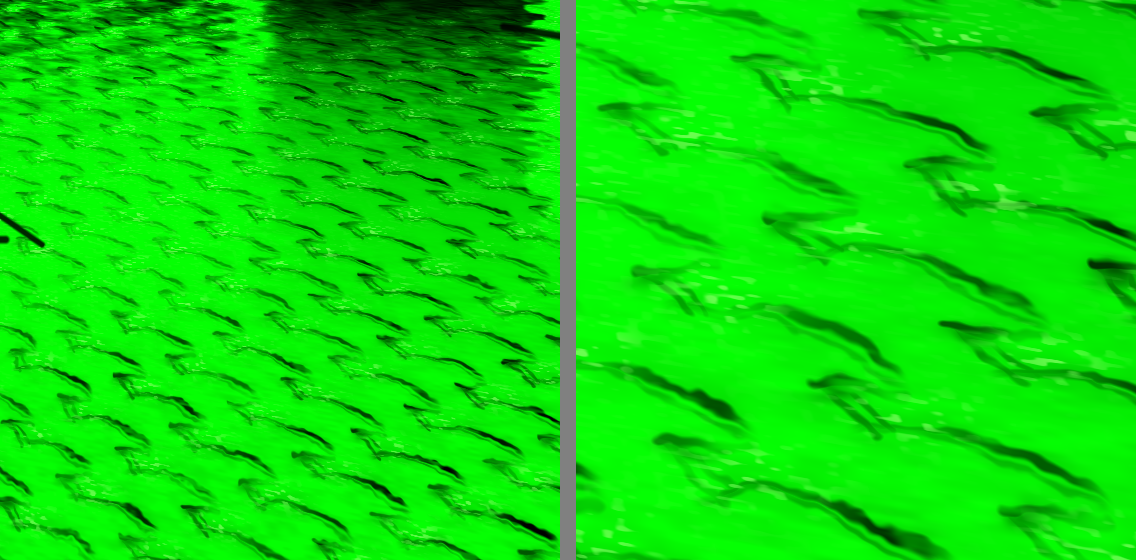
Left, the full canvas; right, a detail of the centre.
Reproduce this texture procedurally as a WebGL 2 fragment shader.

```glsl
#version 300 es
precision highp float;
// Receding rows of overlapping green scales with dark hooked edges, glare and wet glints.
uniform vec2 u_resolution;
out vec4 outColor;

#define ARC_WIDTH 0.05
#define HOOK_WIDTH 0.045
#define WOBBLE 0.13
#define FRAY 0.045
#define INK_STRENGTH 0.95
#define GRAIN 0.16
#define GLINT_STRENGTH 0.75
#define GLOW vec3(0.02, 1.0, 0.01)
#define DEEP vec3(0.0, 1.0, 0.0)
#define PALE vec3(0.5, 1.0, 0.38)

// Perspective from lattice (column, row) to canvas.
const mat3 LATTICE_TO_CANVAS = mat3(0.1147, 0.0511, 0.0185,
                                    0.0092, 0.1702, 0.0833,
                                    0.2409, 0.0365, 1.0);

float hash(vec2 p) {
  vec3 q = fract(vec3(p.xyx) * 0.1031);
  q += dot(q, q.yzx + 33.33);
  return fract((q.x + q.y) * q.z);
}

float noise(vec2 p) {
  vec2 i = floor(p), f = fract(p);
  f = f * f * (3.0 - 2.0 * f);
  return mix(mix(hash(i), hash(i + vec2(1, 0)), f.x),
             mix(hash(i + vec2(0, 1)), hash(i + vec2(1, 1)), f.x), f.y);
}

float segment(vec2 p, vec2 a, vec2 b) {
  vec2 ab = b - a;
  return length(p - a - ab * clamp(dot(p - a, ab) / dot(ab, ab), 0.0, 1.0));
}

float stroke(float dist, float width, float blur) {
  return 1.0 - smoothstep(width * 0.4, width + blur, dist);
}

// Lattice offset to an upright frame, one column step wide.
vec2 upright(vec2 d) { return vec2(d.x, 0.44 * d.x + 1.35 * d.y); }

// Arched rim: thin on the left, swelling to a dark tip, with a faint second line below.
float rim(vec2 p, float blur) {
  float u = p.x + 0.75;
  float dist = (p.y - 0.64 + 0.36 * u * u) / sqrt(1.0 + 0.52 * u * u);
  float swell = smoothstep(-0.65, 0.1, p.x) * (1.0 - 0.6 * smoothstep(0.15, 0.42, p.x));
  float ends = smoothstep(-1.12, -0.9, p.x) * (1.0 - smoothstep(0.25, 0.44, p.x));
  float line = stroke(abs(dist), ARC_WIDTH * mix(0.3, 1.0, swell), blur) * mix(0.4, 1.0, swell);
  float echo = 0.32 * stroke(abs(dist + 0.03 + 0.09 * swell), 0.018, blur);
  return ends * (max(line, echo) + 0.12 * exp(-dist * dist * 40.0));
}

// Bent notch beneath the tip of the rim.
float hook(vec2 p, float blur) {
  float bar = stroke(segment(p, vec2(-0.2, 0.06), vec2(0.34, 0.02)), HOOK_WIDTH, blur);
  float leg = stroke(segment(p, vec2(-0.16, 0.03), vec2(0.1, -0.36)), HOOK_WIDTH * 0.7, blur);
  float inner = stroke(segment(p, vec2(0.02, -0.02), vec2(0.2, -0.3)), HOOK_WIDTH * 0.6, blur);
  vec2 core = (p - vec2(-0.06, 0.0)) / vec2(0.15, 0.09);
  float fade = 1.0 - 0.75 * smoothstep(-0.1, 0.3, p.x);
  return max(max(bar * fade, leg * 0.6), max(inner * 0.5, 0.75 * exp(-dot(core, core))));
}

// Light over the canvas: x is brightness, y is how far glare washes out the edges.
vec2 lighting(vec2 uv, float ripple) {
  float depth = 1.0 - uv.y;
  float x = uv.x + (ripple - 0.5) * 0.07;
  float left = 1.0 - 0.68 * exp(-depth / 0.11);
  float right = 1.0 - 0.92 * exp(-depth / 0.18);
  float light = mix(left, right, smoothstep(0.42, 0.54, x));
  float beam = exp(-pow((x - 0.433) / 0.04, 2.0)) * (1.0 - smoothstep(0.1, 0.36, depth));
  beam += 0.45 * exp(-pow((x - 0.14) / 0.04, 2.0)) * (1.0 - smoothstep(0.12, 0.3, depth));
  beam += smoothstep(0.94, 0.975, x) * (1.0 - smoothstep(0.3, 0.55, depth));
  beam = min(beam * 1.15, 1.0);
  vec2 fromGlare = (vec2(x, depth) - vec2(0.2, 0.37)) / vec2(0.36, 0.27);
  float glare = exp(-dot(fromGlare, fromGlare));
  return vec2(mix(light, 1.0, max(beam, 0.6 * glare)), max(beam, 0.8 * glare));
}

void main() {
  vec2 uv = gl_FragCoord.xy / u_resolution;
  vec3 h = inverse(LATTICE_TO_CANVAS) * vec3(uv, 1.0);
  vec2 lattice = h.xy / h.z;
  vec2 ground = upright(lattice);
  float blur = max(0.02, 0.8 * fwidth(ground.y));

  // Streaks along the surface, sloping slightly down to the right.
  vec2 flow = vec2(ground.x, ground.y + 0.18 * ground.x);
  float ripple = noise(flow * vec2(2.2, 7.0) + 40.0);
  float fine = noise(flow * vec2(6.0, 19.0) + 90.0);
  vec2 wobble = WOBBLE * (vec2(noise(ground * 2.5 + 20.0), noise(ground * 3.0 + 70.0)) - 0.5);
  wobble += FRAY * (vec2(noise(ground * 11.0 + 15.0), noise(ground * 12.0 + 55.0)) - 0.5);

  // Overlapping scales.
  float ink = 0.0, wet = 0.0;
  vec2 base = floor(lattice);
  for (int row = 0; row < 2; row++) {
    for (int col = 0; col < 3; col++) {
      vec2 cell = base + vec2(col, row);
      vec2 p = upright(lattice - cell) + wobble;
      float rimWear = mix(0.5, 1.0, hash(cell + 50.0));
      float hookWear = mix(0.45, 0.95, hash(cell + 80.0));
      ink = max(ink, max(rimWear * rim(p, blur), hookWear * hook(p, blur)));
      vec2 fromPool = (p - vec2(0.36, -0.18)) / vec2(0.36, 0.2);
      wet = max(wet, exp(-dot(fromPool, fromPool)));
    }
  }

  // Brightness with worn edges and grain.
  vec2 light = lighting(uv, ripple);
  float depth = 1.0 - uv.y;
  float far = exp(-depth / 0.16) * (1.0 - light.y);
  float topLeft = (1.0 - smoothstep(0.14, 0.26, depth)) * (1.0 - smoothstep(0.38, 0.5, uv.x));
  float level = light.x + topLeft * (0.75 * wet * (0.4 + fine) + 0.2 * (ripple - 0.5));
  float worn = mix(0.5, 1.0, smoothstep(0.15, 0.6, 0.6 * fine + 0.4 * ripple));
  level = min(level, 1.0) * (1.0 - INK_STRENGTH * ink * (1.0 - 0.75 * light.y) * worn);
  level *= 1.06 - GRAIN * (1.0 - 0.5 * light.y) * 0.5 * (ripple + fine);
  level *= 1.0 + far * (1.1 * ripple + 0.9 * fine - 0.95);
  level += 0.15 * wet * far;

  // Fallen twigs.
  float twig = stroke(segment(uv, vec2(-0.01, 0.622), vec2(0.075, 0.563)), 0.006, 0.002);
  twig = max(twig, stroke(segment(uv, vec2(-0.01, 0.572), vec2(0.01, 0.572)), 0.008, 0.002));
  twig = max(twig, stroke(segment(uv, vec2(0.9, 0.952), vec2(1.01, 0.934)), 0.007, 0.004));
  level = clamp(level * (1.0 - 0.85 * twig), 0.0, 1.0);

  // Pale glints in the wet hollows.
  float spark = smoothstep(0.6, 0.85, noise(flow * vec2(11.0, 30.0) + 130.0));
  float glint = GLINT_STRENGTH * spark * (wet + 0.22 * light.y) * smoothstep(0.2, 0.7, level);
  vec3 color = mix(DEEP, GLOW, smoothstep(0.6, 0.9, level)) * level;
  outColor = vec4(mix(color, PALE, clamp(glint, 0.0, 1.0)), 1.0);
}
```
